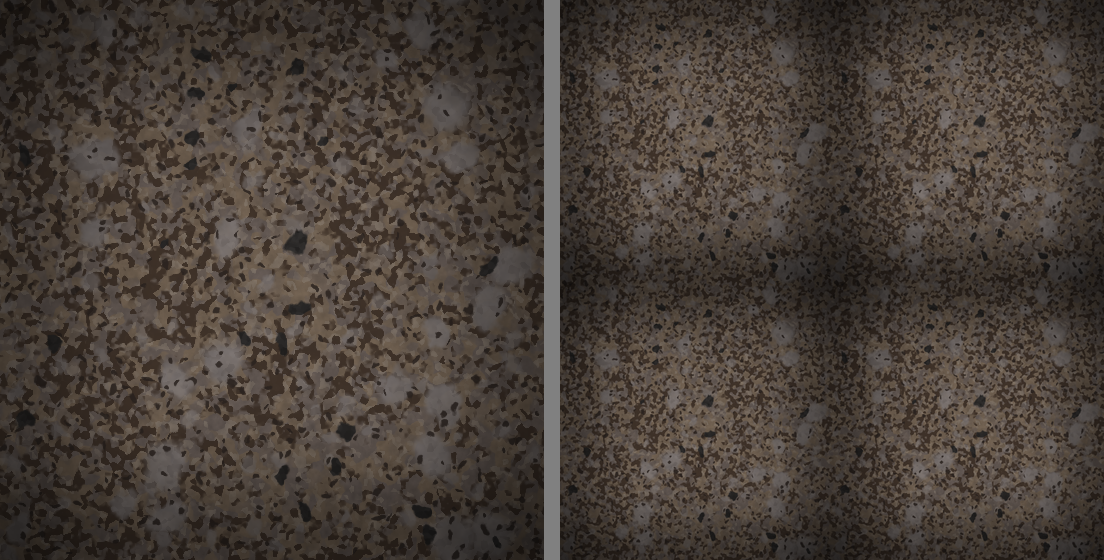
Left: one tile. Right: repeated 2 by 2.
A WebGL 1 fragment shader for this texture:

```glsl
precision highp float;
uniform vec2 u_resolution;

float hash(vec2 p) {
  vec3 q = fract(p.xyx * vec3(0.1031, 0.1030, 0.0973));
  q += dot(q, q.yzx + 33.33);
  return fract((q.x + q.y) * q.z);
}

// Value noise that wraps after n cells
float noise(vec2 uv, float n, float seed) {
  vec2 cell = floor(uv * n), f = fract(uv * n);
  f = f * f * (3.0 - 2.0 * f);
  vec2 a = mod(cell, n) + seed, b = mod(cell + 1.0, n) + seed;
  return mix(mix(hash(a), hash(vec2(b.x, a.y)), f.x),
             mix(hash(vec2(a.x, b.y)), hash(b), f.x), f.y);
}

float fbm(vec2 uv, float n, float seed) {
  float sum = 0.0, weight = 0.533;
  for (int i = 0; i < 4; i++) {
    sum += weight * noise(uv, n, seed);
    n *= 2.0;
    seed += 19.7;
    weight *= 0.5;
  }
  return sum;
}

// Random tone per irregular grain, with softly blended borders
float grains(vec2 uv, float n, float seed) {
  vec2 cell = floor(uv * n), f = fract(uv * n);
  float sum = 0.0, total = 0.0;
  for (int y = -1; y <= 1; y++) {
    for (int x = -1; x <= 1; x++) {
      vec2 o = vec2(float(x), float(y));
      vec2 id = mod(cell + o, n) + seed;
      vec2 d = o + vec2(hash(id + 7.3), hash(id + 41.9)) - f;
      float w = exp(-14.0 * dot(d, d));
      sum += w * hash(id);
      total += w;
    }
  }
  return sum / total;
}

// Coverage of scattered, turned, blocky crystals; size is in cells
float crystals(vec2 uv, float n, float share, float size, float soft, float seed) {
  vec2 cell = floor(uv * n), f = fract(uv * n);
  float cover = 0.0;
  for (int y = -1; y <= 1; y++) {
    for (int x = -1; x <= 1; x++) {
      vec2 o = vec2(float(x), float(y));
      vec2 id = mod(cell + o, n) + seed;
      vec2 d = o + 0.15 + 0.7 * vec2(hash(id + 3.1), hash(id + 57.7)) - f;
      float turn = 6.2832 * hash(id + 23.5);
      d = mat2(cos(turn), sin(turn), -sin(turn), cos(turn)) * d;
      d = abs(d * vec2(1.0, 1.0 + 0.7 * hash(id + 71.3)));
      float r = size * mix(0.55, 1.0, hash(id + 11.9));
      float dist = mix(length(d), max(d.x, d.y) + 0.3 * min(d.x, d.y), 0.5) / r;
      float shape = 1.0 - smoothstep(1.0 - soft, 1.0 + soft, dist);
      cover = max(cover, shape * step(hash(id), share));
    }
  }
  return cover;
}

void main() {
  vec2 uv = gl_FragCoord.xy / u_resolution;

  // Ragged outlines from warped coordinates
  vec2 fineWarp = vec2(fbm(uv, 60.0, 5.0), fbm(uv, 60.0, 83.0)) - 0.5;
  vec2 broadWarp = vec2(fbm(uv, 24.0, 31.0), fbm(uv, 24.0, 67.0)) - 0.5;
  vec2 p = uv + 0.012 * fineWarp;
  vec2 q = p + 0.03 * broadWarp;

  // Tan, mauve and cream ground
  float patches = fbm(uv, 6.0, 13.0);
  float small = grains(p, 104.0, 2.0);
  float large = grains(p, 48.0, 37.0);
  vec3 color = mix(vec3(0.375, 0.335, 0.315), vec3(0.425, 0.365, 0.305),
                   smoothstep(0.25, 0.75, large));
  color = mix(color, vec3(0.50, 0.455, 0.41), 0.65 * smoothstep(0.6, 0.95, small));
  color *= 0.88 + 0.24 * fbm(uv, 80.0, 91.0);

  // Brown gaps, gathered in patches
  float gap = grains(p, 88.0, 53.0) + 0.35 * (noise(uv, 130.0, 17.0) - 0.5)
            + 0.7 * (patches - 0.5);
  color = mix(color, vec3(0.225, 0.175, 0.14), 0.9 * smoothstep(0.56, 0.83, gap));

  // Pale feldspar, large and small
  float pale = max(crystals(q, 8.0, 0.32, 0.36, 0.28, 29.0),
                   0.75 * crystals(q, 21.0, 0.22, 0.4, 0.3, 47.0));
  vec3 feldspar = vec3(0.47, 0.445, 0.44) * (0.85 + 0.3 * fbm(uv, 30.0, 61.0));
  color = mix(color, feldspar, 0.8 * pale);

  // Dark flecks and black mica
  float flecks = crystals(q, 44.0, 0.27, 0.33, 0.3, 71.0);
  color = mix(color, vec3(0.165, 0.135, 0.12), 0.85 * flecks);
  float mica = crystals(q, 15.0, 0.13, 0.3, 0.16, 97.0);
  color = mix(color, vec3(0.145, 0.14, 0.138) * (0.8 + 0.4 * small), 0.94 * mica);

  // Shade towards the borders, level where the tiles meet
  vec2 edge = 0.5 + 0.5 * cos(6.2831853 * uv);
  vec2 light = 1.0 - vec2(0.36, 0.42) * edge * edge * edge;
  gl_FragColor = vec4(color * light.x * light.y, 1.0);
}
```
